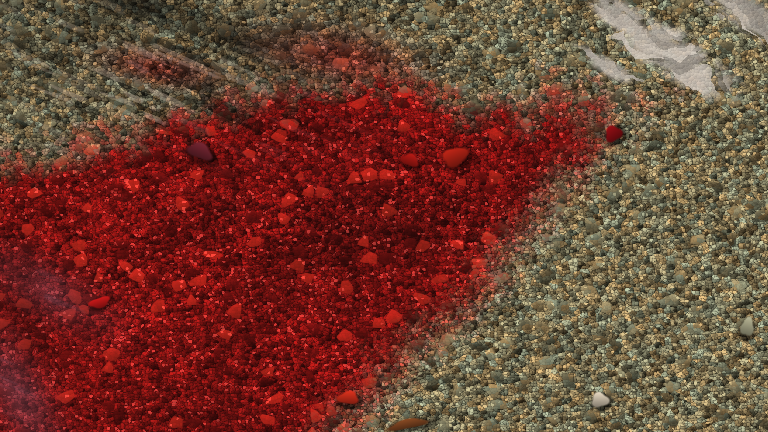
This texture is drawn by a Shadertoy shader. Its source:

```glsl
vec2 hash2(vec2 p) {
    p = fract(p * vec2(0.1031, 0.1137));
    p += dot(p, p.yx + 33.33);
    return fract(vec2(p.x * p.y * 95.4, (p.x + p.y) * p.x * 47.3));
}

// Cellular noise: x = stone tone, y = second random, z = gap width, w = side light
vec4 pebbles(vec2 p) {
    vec2 cell = floor(p), stoneId = cell, offset = vec2(0.0);
    float near = 9.0, next = 9.0;
    for (int j = -1; j <= 1; j++)
    for (int i = -1; i <= 1; i++) {
        vec2 id = cell + vec2(i, j);
        vec2 d = id + 0.1 + 0.8 * hash2(id + 71.0) - p;
        float dist = length(d);
        if (dist < near) {
            next = near;
            near = dist;
            stoneId = id;
            offset = d;
        } else next = min(next, dist);
    }
    return vec4(hash2(stoneId + 17.0), next - near, dot(offset, vec2(0.5, -0.8)));
}

float waves(vec2 p) {
    float sum = 0.0, gain = 0.5;
    for (int i = 0; i < 4; i++) {
        sum += gain * sin(p.x + 1.7 * sin(p.y * 0.8)) * cos(p.y + 1.3 * sin(p.x * 0.7));
        p = mat2(1.4, 1.2, -1.2, 1.4) * p + 2.3;
        gain *= 0.6;
    }
    return sum;
}

vec2 turn(vec2 p, float angle) {
    float c = cos(angle), s = sin(angle);
    return vec2(c * p.x + s * p.y, c * p.y - s * p.x);
}

float glow(vec2 p, vec2 centre, vec2 size, float angle) {
    vec2 q = turn(p - centre, angle) / size;
    return exp(-dot(q, q));
}

void addStone(inout vec3 col, vec2 p, vec2 centre, vec2 size, float angle, vec3 tint) {
    vec2 q = turn(p - centre, angle) / size;
    float r = length(q) + 0.15 * sin(3.0 * atan(q.y, q.x) + centre.x * 40.0);
    col *= 1.0 - 0.5 * smoothstep(1.6, 0.9, length(q + vec2(-0.2, 0.4)));
    col = mix(col, tint * (0.9 + 0.25 * q.y), smoothstep(1.15, 0.8, r));
}

void mainImage(out vec4 fragColor, in vec2 fragCoord) {
    vec2 p = fragCoord / iResolution.y;
    float drift = waves(p * 9.0), ripple = waves(p * 34.0 + 4.0);
    vec2 bed = p * vec2(1.0, 1.2) + 0.004 * vec2(ripple, drift);

    // Gravel bed in three stone sizes
    vec4 fine = pebbles(bed * 125.0);
    vec4 mid = pebbles(turn(bed, 0.4) * 66.0 + 9.0);
    vec4 big = pebbles(turn(bed, -0.3) * 30.0 + 40.0);
    float tone = mix(fine.x, mid.x, 0.5) * (0.55 + 0.45 * smoothstep(0.0, 0.3, fine.z));
    tone *= 0.7 + 0.4 * smoothstep(0.0, 0.25, mid.z);
    tone += 0.22 * mid.w + 0.12 * fine.w + 0.07 * ripple + 0.06;
    float bigMask = step(0.84, big.y) * smoothstep(0.08, 0.25, big.z);
    tone = mix(tone, 0.15 + 0.6 * big.x + 0.4 * big.w, bigMask * 0.75);
    tone += 0.35 * smoothstep(0.86, 0.97, fine.y) * smoothstep(0.05, 0.3, fine.z);
    tone = clamp(tone, 0.0, 1.1);

    vec3 col = mix(vec3(0.12, 0.11, 0.08), vec3(0.76, 0.72, 0.59), tone);
    col *= mix(vec3(0.92, 1.02, 1.04), vec3(1.12, 0.98, 0.8), mid.y);
    float upperLeft = smoothstep(0.55, 0.95, p.y) * smoothstep(1.5, 0.5, p.x);
    col *= 1.0 - 0.2 * upperLeft;
    col *= 1.0 - 0.6 * glow(p, vec2(0.31, 0.99), vec2(0.12, 0.03), -0.2);
    col *= 1.0 - 0.55 * glow(p, vec2(0.58, 0.9), vec2(0.13, 0.035), -0.35);

    // Red stain: wavy upper rim, soft diagonal lower rim
    float rim = 0.64 + 0.19 * exp(-pow((p.x - 0.75) / 0.36, 2.0));
    rim += 0.1 * smoothstep(0.95, 1.3, p.x) + 0.07 * drift + 0.03 * ripple;
    float upper = smoothstep(-0.06, 0.08, rim - p.y + 0.05 * (mid.x - 0.5));
    float diagonal = (0.8 + 0.957 * p.y - p.x) * 0.72 + 0.04 * drift + 0.02 * ripple;
    float lower = smoothstep(-0.06, 0.11, diagonal + 0.05 * (fine.y - 0.5));
    float stain = upper * lower;
    stain = max(stain, 0.55 * glow(p, vec2(0.37, 0.84), vec2(0.13, 0.035), -0.2));
    stain = max(stain, 0.6 * glow(p, vec2(0.8, 0.86), vec2(0.16, 0.06), -0.2));
    float redTone = tone * (0.95 + 0.3 * drift);
    redTone -= 0.12 * glow(p, vec2(0.88, 0.5), vec2(0.4, 0.1), 0.1);
    vec3 red = mix(vec3(0.16, 0.025, 0.025), vec3(0.72, 0.085, 0.08), clamp(redTone, 0.0, 1.1));
    red += vec3(0.2, 0.06, 0.03) * bigMask * step(0.5, big.x);
    red += vec3(0.14, 0.12, 0.11) * step(0.9, fine.y) * smoothstep(0.5, 0.8, tone);
    col = mix(col, red, 0.96 * stain);

    // Slanted water reflections on the left
    vec2 flow = turn(p, -0.42);
    vec4 streak = pebbles(vec2(flow.x * 9.0 + drift, flow.y * 75.0));
    float glint = smoothstep(0.62, 0.95, streak.x) * smoothstep(0.02, 0.3, streak.z);
    float sheen = glow(p, vec2(0.3, 0.8), vec2(0.42, 0.17), -0.2);
    col = mix(col, mix(vec3(0.66, 0.6, 0.54), vec3(0.62, 0.25, 0.28), stain), 0.5 * glint * sheen);
    col *= 1.0 - 0.45 * sheen * smoothstep(0.3, 0.05, streak.x);
    float mauve = glow(p, vec2(0.1, 0.33), vec2(0.14, 0.055), -0.5);
    mauve = max(mauve, glow(p, vec2(0.04, 0.1), vec2(0.16, 0.06), -1.1));
    mauve *= 0.65 + 0.3 * drift + 0.25 * glint;
    col = mix(col, vec3(0.43, 0.22, 0.26) * (0.75 + 0.5 * tone), clamp(mauve, 0.0, 0.85));

    // White foam, top right
    vec2 stream = turn(p, -0.53 + 0.1 * drift);
    vec4 strand = pebbles(vec2(stream.x * 7.0, stream.y * 58.0 + ripple));
    float foam = glow(p, vec2(1.55, 0.87), vec2(0.2, 0.06), -0.52);
    foam = max(foam, glow(p, vec2(1.44, 0.95), vec2(0.13, 0.035), -0.65));
    foam = max(foam, glow(p, vec2(1.42, 0.84), vec2(0.09, 0.028), -0.55));
    foam = max(foam, glow(p, vec2(1.73, 0.97), vec2(0.14, 0.05), -0.6));
    foam = smoothstep(0.35, 0.8, foam + 0.45 * (strand.x - 0.45) + 0.15 * ripple);
    col = mix(col, vec3(0.84, 0.8, 0.76) * (0.72 + 0.3 * strand.y + 0.1 * fine.w), 0.85 * foam);

    // Larger single stones
    addStone(col, p, vec2(1.053, 0.637), vec2(0.03, 0.021), 0.4, vec3(0.66, 0.13, 0.08));
    addStone(col, p, vec2(0.949, 0.629), vec2(0.021, 0.014), -0.3, vec3(0.62, 0.09, 0.07));
    addStone(col, p, vec2(1.42, 0.69), vec2(0.02, 0.018), 0.6, vec3(0.5, 0.05, 0.07));
    addStone(col, p, vec2(0.806, 0.079), vec2(0.025, 0.015), 0.0, vec3(0.75, 0.17, 0.1));
    addStone(col, p, vec2(0.231, 0.3), vec2(0.025, 0.012), 0.3, vec3(0.72, 0.09, 0.09));
    addStone(col, p, vec2(0.463, 0.65), vec2(0.03, 0.018), -0.4, vec3(0.4, 0.13, 0.17));
    addStone(col, p, vec2(0.944, 0.018), vec2(0.045, 0.011), 0.2, vec3(0.46, 0.25, 0.12));
    addStone(col, p, vec2(1.389, 0.074), vec2(0.02, 0.017), 0.0, vec3(0.78, 0.73, 0.65));
    addStone(col, p, vec2(1.73, 0.243), vec2(0.015, 0.022), -0.2, vec3(0.62, 0.61, 0.5));

    fragColor = vec4(clamp(col, 0.0, 1.0), 1.0);
}
```
